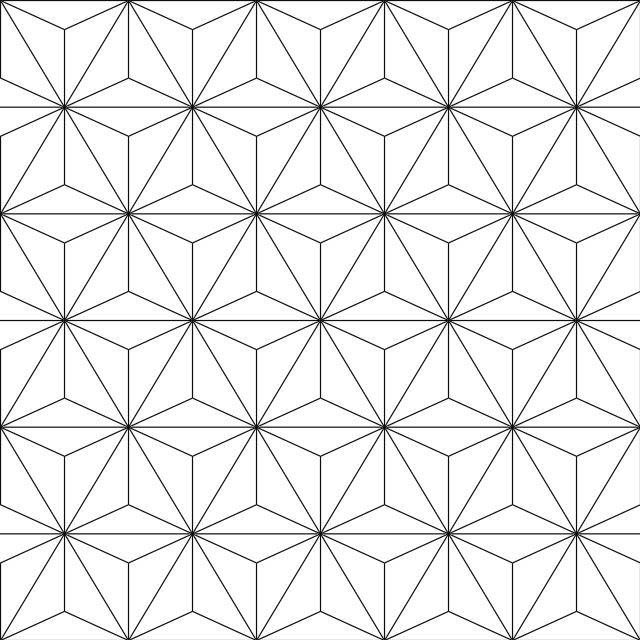
Reproduce this pattern procedurally as a three.js fragment shader.

```glsl
varying vec2 vUv;

const vec2 REPEATS = vec2(5.0, 6.0);        // stars across, rows down
const vec2 MARGIN = vec2(0.0008);           // shift from the top left corner
const float LINE_WIDTH = 0.0019;
const float HUB_HEIGHT = 0.727;             // hub depth below the apex, in rows
const vec3 PAPER = vec3(1.0);
const vec3 INK = vec3(0.05);

float segmentDistance(vec2 p, vec2 a, vec2 b) {
  vec2 ap = p - a;
  vec2 ab = b - a;
  return length(ap - ab * clamp(dot(ap, ab) / dot(ab, ab), 0.0, 1.0));
}

// Fold the staggered triangle grid into one half triangle:
// apex at the origin, base corner at halfCell.
vec2 foldToHalfTriangle(vec2 p, vec2 halfCell) {
  float row = floor(p.y / halfCell.y);
  float width = 2.0 * halfCell.x;
  float stagger = mod(row, 2.0) * halfCell.x;
  float x = abs(mod(p.x - stagger + halfCell.x, width) - halfCell.x);
  vec2 local = vec2(x, p.y - row * halfCell.y);
  bool pointsDown = local.x * halfCell.y > local.y * halfCell.x;
  return pointsDown ? halfCell - local : local;
}

// Triangle outline with three spokes meeting at the hub
float starDistance(vec2 p, vec2 corner, float hubHeight) {
  vec2 apex = vec2(0.0);
  vec2 hub = vec2(0.0, corner.y * hubHeight);
  float side = segmentDistance(p, apex, corner);
  float base = abs(corner.y - p.y);
  float spokes = min(segmentDistance(p, apex, hub), segmentDistance(p, hub, corner));
  return min(min(side, base), spokes);
}

// Share of a pixel-wide window covered by the line
float lineCoverage(float dist, float width, float pixel) {
  float inner = clamp(0.5 + (0.5 * width - dist) / pixel, 0.0, 1.0);
  float outer = clamp(0.5 - (0.5 * width + dist) / pixel, 0.0, 1.0);
  return inner - outer;
}

void main() {
  vec2 fromTopLeft = vec2(vUv.x, 1.0 - vUv.y) - MARGIN;
  vec2 halfCell = vec2(0.5, 1.0) / REPEATS;
  vec2 p = foldToHalfTriangle(fromTopLeft, halfCell);

  float dist = starDistance(p, halfCell, HUB_HEIGHT);
  float ink = lineCoverage(dist, LINE_WIDTH, fwidth(vUv.x));
  gl_FragColor = vec4(mix(PAPER, INK, ink), 1.0);
}
```
